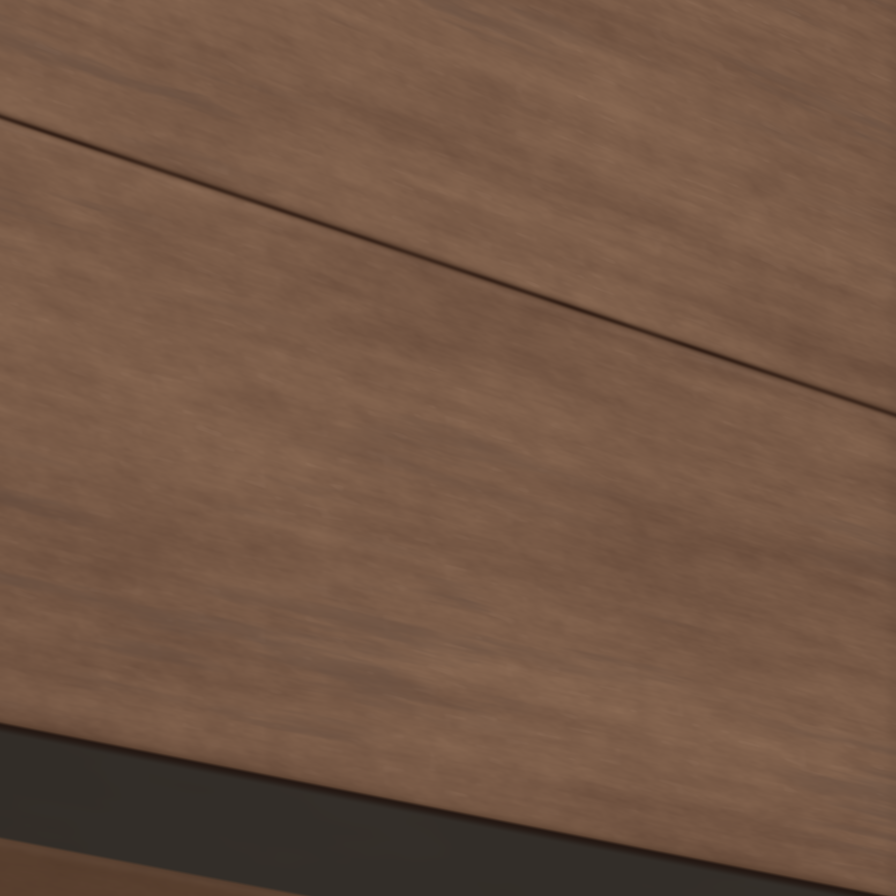
A WebGL 2 fragment shader for this texture:

```glsl
#version 300 es
precision highp float;
// Brown wooden boards in slight perspective, with a thin seam and a dark gap between them.
uniform vec2 u_resolution;
out vec4 fragColor;

const vec3 WOOD_DARK  = vec3(0.405, 0.293, 0.228);
const vec3 WOOD_LIGHT = vec3(0.560, 0.430, 0.338);
const vec3 STREAK     = vec3(0.375, 0.290, 0.245);
const vec3 SEAM       = vec3(0.190, 0.115, 0.080);
const vec3 EDGE_SHADE = vec3(0.290, 0.200, 0.140);
const vec3 UNDERSIDE  = vec3(0.135, 0.085, 0.065);
const vec3 GAP        = vec3(0.200, 0.180, 0.160);

// Heights of the joints at the left side of the canvas
const float SEAM_LEVEL = 0.870;
const float GAP_TOP    = 0.193;
const float GAP_BOTTOM = 0.065;
const float GAP_TAPER  = 0.022;

float hash(vec2 p) {
  return fract(sin(dot(p, vec2(127.1, 311.7))) * 43758.5453);
}

float noise(vec2 p) {
  vec2 cell = floor(p);
  vec2 f = fract(p);
  f = f * f * (3.0 - 2.0 * f);
  float low  = mix(hash(cell), hash(cell + vec2(1.0, 0.0)), f.x);
  float high = mix(hash(cell + vec2(0.0, 1.0)), hash(cell + vec2(1.0, 1.0)), f.x);
  return mix(low, high, f.y);
}

float fbm(vec2 p) {
  float sum = 0.0;
  float amplitude = 0.5;
  for (int i = 0; i < 4; i++) {
    sum += amplitude * noise(p);
    p = p * 2.03 + vec2(17.3, 9.1);
    amplitude *= 0.5;
  }
  return sum / 0.9375;
}

float bell(float x, float width) {
  return exp(-x * x / (width * width));
}

// Lines of equal height fan out: they are steeper towards the top
float fanSpread(float x) {
  return 1.0 - 0.204 * x;
}

float fanLevel(vec2 uv) {
  return (uv.y + 0.156 * uv.x) / fanSpread(uv.x);
}

// Signed distance on the canvas to the joint at a given level
float jointDistance(float level, float joint, float spread) {
  return (level - joint) * spread * 0.965;
}

vec3 woodColor(vec2 p, float seed) {
  vec2 q = p + seed;
  q.y += 0.012 * (fbm(q * vec2(5.0, 11.0)) - 0.5);
  float cloud  = fbm(q * vec2(4.0, 9.0));
  float bands  = fbm(q * vec2(2.2, 22.0));
  float fibres = fbm(q * vec2(13.0, 85.0));
  float mottle = fbm(q * vec2(42.0, 46.0) + 11.0);
  float pores  = noise(q * vec2(120.0, 240.0));
  float tone = 0.5 + 0.45 * (cloud - 0.5) + 0.55 * (bands - 0.5) + 0.32 * (fibres - 0.5)
             + 0.30 * (mottle - 0.5) + 0.09 * (pores - 0.5);
  vec3 color = mix(WOOD_DARK, WOOD_LIGHT, clamp(tone, 0.0, 1.0));

  // Ragged grey-brown streaks, gathered in patches
  float streak = smoothstep(0.50, 0.76, fbm(q * vec2(6.0, 42.0) + 31.0));
  float patches = smoothstep(0.30, 0.70, noise(q * vec2(4.0, 11.0) + 5.0));
  color = mix(color, STREAK, 0.38 * streak * patches * (0.5 + mottle));

  // Short pale flecks
  float fleck = smoothstep(0.74, 0.95, noise(q * vec2(58.0, 125.0) + 63.0));
  return color + 0.026 * fleck * cloud;
}

void main() {
  vec2 uv = gl_FragCoord.xy / u_resolution;
  float pixel = 1.0 / min(u_resolution.x, u_resolution.y);
  float soft = max(pixel, 0.0022);
  float level = fanLevel(uv);
  float spread = fanSpread(uv.x);
  float seamDist   = jointDistance(level, SEAM_LEVEL, spread);
  float topDist    = jointDistance(level, GAP_TOP, spread);
  float bottomDist = jointDistance(level, GAP_BOTTOM - GAP_TAPER * uv.x, spread);

  // Each board has its own grain
  float board = step(0.0, seamDist) + step(0.0, bottomDist);
  vec3 color = woodColor(vec2(uv.x, level), 3.7 + board * 5.3);
  color *= 1.0 - 0.04 * smoothstep(0.985, 1.0, uv.x);

  // Thin soft seam that varies a little along its length, with a light lower lip
  float seamStrength = 0.72 + 0.26 * noise(vec2(uv.x * 22.0, 4.0));
  color += 0.014 * bell(seamDist + 0.009, 0.004);
  color = mix(color, EDGE_SHADE, 0.50 * bell(seamDist - 0.001, 0.0050));
  color = mix(color, SEAM, seamStrength * bell(seamDist, max(0.0026, pixel)));

  // Rounded board edges beside the gap
  color = mix(color, EDGE_SHADE, 0.70 * exp(-max(topDist, 0.0) / 0.005));
  color += 0.020 * bell(bottomDist + 0.006, 0.005);

  // Flat dark gap, deepest under the upper board
  float gap = smoothstep(-soft, soft, -topDist) * smoothstep(-soft, soft, bottomDist);
  vec3 gapColor = GAP + 0.012 * (fbm(vec2(uv.x, level) * vec2(5.0, 14.0)) - 0.5);
  float shade = 1.0 - smoothstep(0.002, 0.012, -topDist);
  gapColor = mix(gapColor, UNDERSIDE, 0.90 * shade);
  color = mix(color, gapColor, gap);

  fragColor = vec4(color, 1.0);
}
```
